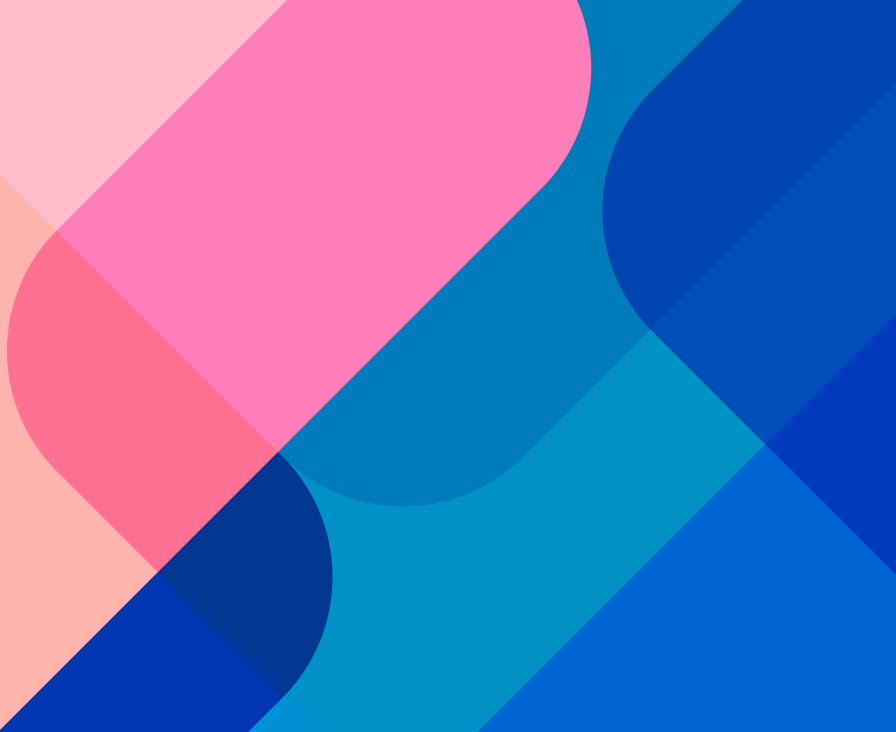
Reproduce this background procedurally as a WebGL 1 fragment shader.

```glsl
precision highp float;
// Flat overlapping diagonal bands with rounded corners, pinks against blues.
// The plane is turned 45 degrees; each band is a corner distance function,
// and the layers are painted from back to front with smooth edges.
uniform vec2 u_resolution;

// Corner radius and fade width, in diagonal units (canvas height = 1)
const float RADIUS = 0.3293;
const float FADE = 0.03;

// Edges across the rising diagonals
const float PINK_TOP = 0.3923;
const float WARM_EDGE = 0.9972;
const float INDIGO_TOP = 1.0144;
const float TEAL_EDGE = 1.3390;
const float AZURE_EDGE = 1.6523;

// Edges across the falling diagonals
const float WARM_END = -0.8110;
const float INDIGO_END = -0.4386;
const float TINT_EDGE = 0.2376;
const float PINK_END = 0.5662;

const vec3 BLUSH = vec3(1.0, 0.741, 0.796);
const vec3 PEACH = vec3(1.0, 0.702, 0.678);
const vec3 PINK = vec3(1.0, 0.490, 0.722);
const vec3 CORAL = vec3(1.0, 0.439, 0.573);
const vec3 TEAL = vec3(0.0, 0.569, 0.780);
const vec3 DEEP_TEAL = vec3(0.0, 0.486, 0.729);
const vec3 SKY = vec3(0.0, 0.565, 0.839);
const vec3 AZURE = vec3(0.0, 0.396, 0.816);
const vec3 NAVY = vec3(0.0, 0.220, 0.573);
const vec3 ROYAL = vec3(0.0, 0.212, 0.698);
const vec3 INDIGO = vec3(0.0, 0.271, 0.698);
const vec3 COBALT = vec3(0.0, 0.314, 0.718);
const vec3 ULTRAMARINE = vec3(0.0, 0.235, 0.729);

// Signed distance to a quadrant with a rounded corner;
// e holds the signed distances beyond its two edges.
float corner(vec2 e) {
  e += RADIUS;
  return min(max(e.x, e.y), 0.0) + length(max(e, 0.0)) - RADIUS;
}

// Antialiased coverage of the region where d is negative
float cover(float d) {
  return clamp(0.5 - d * u_resolution.y * 0.7071, 0.0, 1.0);
}

void main() {
  // Diagonal coordinates measured from the upper left
  vec2 p = gl_FragCoord.xy / u_resolution.y;
  float drop = 1.0 - p.y;
  float rise = p.x + drop;
  float fall = drop - p.x;

  // The lower left tint softens as it runs down
  float soft = FADE * clamp((rise - WARM_EDGE) / (TEAL_EDGE - WARM_EDGE), 0.05, 1.0);
  float tint = smoothstep(-soft, soft, fall - PINK_END);

  // Teal field and its darker rounded band
  vec3 color = mix(TEAL, SKY, tint);
  float tealBand = corner(vec2(fall - TINT_EDGE, rise - TEAL_EDGE));
  color = mix(color, DEEP_TEAL, cover(tealBand));
  color = mix(color, AZURE, cover(AZURE_EDGE - rise));

  // Navy band at the lower left
  float navyBand = corner(vec2(TINT_EDGE - fall, rise - TEAL_EDGE));
  color = mix(color, mix(NAVY, ROYAL, tint), cover(navyBand));

  // Indigo band at the right, tinted in three steps
  vec3 indigo = mix(INDIGO, COBALT, cover(TEAL_EDGE - rise));
  indigo = mix(indigo, ULTRAMARINE, cover(AZURE_EDGE - rise));
  float indigoBand = corner(vec2(INDIGO_TOP - rise, fall - INDIGO_END));
  color = mix(color, indigo, cover(indigoBand));

  // Warm field at the upper left with the pink band inside it
  float tinted = cover(TINT_EDGE - fall);
  float pinkBand = corner(vec2(PINK_TOP - rise, fall - PINK_END));
  vec3 warm = mix(mix(BLUSH, PEACH, tinted), mix(PINK, CORAL, tinted), cover(pinkBand));
  float warmField = corner(vec2(rise - WARM_EDGE, WARM_END - fall));
  color = mix(color, warm, cover(warmField));

  gl_FragColor = vec4(color, 1.0);
}
```
